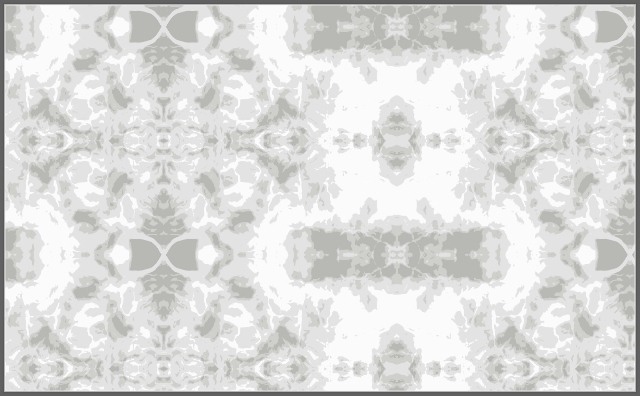
A Shadertoy shader for this pattern:

```glsl
// Mirrored grey marbling in four flat tones, inside a thin dark frame.

float hash(vec2 p) {
    vec3 q = fract(p.xyx * 0.1031);
    q += dot(q, q.yzx + 33.33);
    return fract((q.x + q.y) * q.z);
}

float noise(vec2 p) {
    vec2 i = floor(p), f = fract(p);
    f = f * f * (3.0 - 2.0 * f);
    return mix(mix(hash(i), hash(i + vec2(1, 0)), f.x),
               mix(hash(i + vec2(0, 1)), hash(i + vec2(1, 1)), f.x), f.y);
}

float fbm(vec2 p) {
    float sum = 0.0, gain = 0.5;
    for (int i = 0; i < 4; i++) {
        sum += gain * noise(p);
        p = mat2(1.6, 1.2, -1.2, 1.6) * p + 7.3;
        gain *= 0.55;
    }
    return sum / 1.01;
}

// Distance to the nearest even mirror axis; axes lie halfSpan apart
vec2 mirrorFold(vec2 p, vec2 axis, vec2 halfSpan) {
    return abs(mod(p - axis + halfSpan, 2.0 * halfSpan) - halfSpan);
}

// Soft ellipse: xy is the centre, zw the radii
float blob(vec2 p, vec4 e) {
    vec2 q = (p - e.xy) / e.zw;
    return exp(-dot(q, q));
}

// Broad dark and light masses of one mirrored cell
float masses(vec2 p) {
    vec4 dark[10] = vec4[10](
        vec4(0.0, 0.115, 0.065, 0.06), vec4(0.20, 0.095, 0.03, 0.03),
        vec4(0.345, 0.288, 0.035, 0.03), vec4(0.16, 0.288, 0.05, 0.035),
        vec4(0.41, 0.02, 0.03, 0.08), vec4(0.50, 0.04, 0.09, 0.045),
        vec4(0.31, 0.20, 0.035, 0.03), vec4(0.589, 0.288, 0.035, 0.05),
        vec4(0.0, 0.288, 0.045, 0.02), vec4(0.20, 0.0, 0.05, 0.012));
    vec4 light[6] = vec4[6](
        vec4(0.29, 0.0, 0.055, 0.05), vec4(0.589, 0.15, 0.09, 0.05),
        vec4(0.47, 0.17, 0.09, 0.06), vec4(0.35, 0.11, 0.06, 0.04),
        vec4(0.25, 0.20, 0.04, 0.03), vec4(0.48, 0.24, 0.06, 0.04));
    float sum = 0.0;
    for (int i = 0; i < 10; i++) sum += 0.30 * blob(p, dark[i]);
    for (int i = 0; i < 6; i++) sum -= 0.38 * blob(p, light[i]);
    return sum;
}

// Darkness of the marbling, about 0 to 1
float marble(vec2 cell) {
    vec2 warp = vec2(fbm(cell * 13.0 + 3.0), fbm(cell * 13.0 + 41.0)) - 0.5;
    vec2 p = cell + 0.06 * warp;

    // Mottling, finer toward the speckled horizontal band
    float coarse = fbm(p * 21.0 + 11.0);
    float fine = fbm(p * 46.0 + 5.0);
    float speckle = smoothstep(0.20, 0.28, cell.y);
    float tone = 0.56 + 1.55 * (mix(coarse, fine, 0.25 + 0.5 * speckle) - 0.5);
    tone += masses(p);

    // Pale veins
    float vein = abs(noise(p * 24.0 + 19.0) - 0.5);
    tone -= 0.22 * exp(-vein * vein * 180.0);

    // Dark bow tie under a pale crossing strand
    vec2 b = cell + 0.018 * warp;
    float strand = b.y - 0.05 * tanh(b.x / 0.035);
    float tie = smoothstep(0.008, -0.008, strand) * smoothstep(0.095, 0.075, b.x);
    tone = mix(tone, 0.95, tie);
    float reach = smoothstep(0.12, 0.07, b.x);
    return mix(tone, 0.40, reach * smoothstep(0.010, 0.003, abs(strand)));
}

void mainImage(out vec4 fragColor, in vec2 fragCoord) {
    vec2 uv = fragCoord / iResolution.y;
    float aspect = iResolution.x / iResolution.y;
    float pixel = 1.0 / iResolution.y;

    vec2 cell = mirrorFold(uv, vec2(0.4135, 0.3565), vec2(0.5886, 0.288));
    float tone = marble(cell);
    float soft = clamp(0.6 * fwidth(tone), 0.002, 0.08);

    // Four flat tones
    vec3 color = vec3(0.985);
    color = mix(color, vec3(0.89), smoothstep(-soft, soft, tone - 0.34));
    color = mix(color, vec3(0.81, 0.81, 0.80), smoothstep(-soft, soft, tone - 0.61));
    color = mix(color, vec3(0.72, 0.72, 0.71), smoothstep(-soft, soft, tone - 0.76));

    // Frame: white hairline, dark inner edge, grey outer band
    vec2 side = min(uv, vec2(aspect, 1.0) - uv);
    float edge = min(side.x, side.y);
    color = mix(vec3(0.96), color, smoothstep(-pixel, pixel, edge - 0.0135));
    color = mix(vec3(0.33), color, smoothstep(-pixel, pixel, edge - 0.0110));
    color = mix(vec3(0.38), color, smoothstep(-pixel, pixel, edge - 0.0075));
    fragColor = vec4(color, 1.0);
}
```
